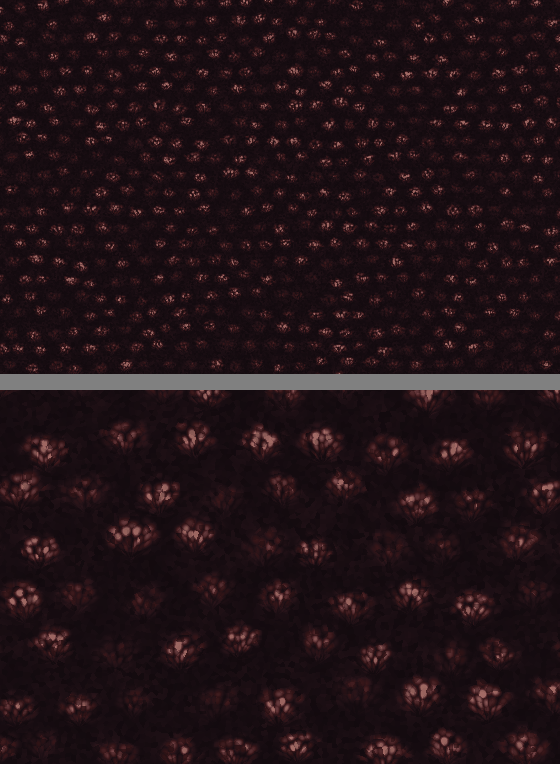
Top, the full canvas; bottom, a detail of the centre.
A Shadertoy shader for this texture:

```glsl
// Dark woven cloth strewn with small ragged rose tufts on a staggered lattice.
// Each tuft is a fan of cellular flecks, bright on top and fading downwards;
// layered sines warp the rows and dim the tufts in broad drifts.

const float COLUMN_STEP = 0.060;
const float ROW_STEP = 0.046;
const vec2 TUFT_SIZE = vec2(0.0215, 0.0168);

vec2 hash22(vec2 cell) {
    vec3 h = fract(cell.xyx * vec3(0.1031, 0.1030, 0.0973));
    h += dot(h, h.yzx + 33.33);
    return fract((h.xx + h.yz) * h.zy);
}

// Returns distance to the nearest seed and that seed's random value.
vec2 cellular(vec2 p) {
    vec2 base = floor(p);
    vec2 nearest = vec2(9.0, 0.0);
    for (int y = -1; y <= 1; y++)
    for (int x = -1; x <= 1; x++) {
        vec2 cell = base + vec2(x, y);
        vec2 seed = hash22(cell);
        float dist = length(cell + seed - p);
        if (dist < nearest.x) nearest = vec2(dist, hash22(cell + 71.0).y);
    }
    return nearest;
}

// Broad smooth drift, about -1 to 1.
float drift(vec2 p, float scale) {
    p *= scale;
    return (sin(p.x + 1.7 * sin(p.y * 0.8)) + sin(p.y * 1.3 - p.x * 0.6 + 2.0)
          + sin(p.x * 1.9 + p.y * 1.6 + 4.0)) / 3.0;
}

// Colour ramp from cloth to petal tips, heat runs from 0 to 5.
vec3 threadColor(float heat) {
    vec3 color = vec3(0.080, 0.044, 0.062);
    color = mix(color, vec3(0.14, 0.07, 0.09), clamp(heat, 0.0, 1.0));
    color = mix(color, vec3(0.20, 0.08, 0.09), clamp(heat - 1.0, 0.0, 1.0));
    color = mix(color, vec3(0.29, 0.14, 0.15), clamp(heat - 2.0, 0.0, 1.0));
    color = mix(color, vec3(0.40, 0.23, 0.24), clamp(heat - 3.0, 0.0, 1.0));
    return mix(color, vec3(0.58, 0.38, 0.36), clamp(heat - 4.0, 0.0, 1.0));
}

// Heat of one tuft; q is the offset from its centre in tuft sizes.
float tuft(vec2 q, vec2 id, float strength) {
    if (dot(q, q) > 2.2) return 0.0;
    vec2 root = q + vec2(0.0, 1.15);
    vec2 fan = vec2(atan(root.x, root.y) * 4.6, length(root) * 2.1);
    vec2 fleck = cellular(fan + id * 17.0);
    float raggedDist = length(q) + 0.55 * (fleck.y - 0.5);
    float body = smoothstep(1.08, 0.45, raggedDist);
    float petal = mix(0.3, 1.0, fleck.y) * smoothstep(0.95, 0.1, fleck.x);
    float topLight = mix(0.55, 1.0, smoothstep(-0.8, 0.3, q.y));
    return 8.2 * strength * body * petal * topLight;
}

// Strongest tuft of the staggered lattice at p.
float tuftLattice(vec2 p) {
    vec2 warped = p + 0.009 * vec2(drift(p, 9.0), drift(p.yx + 3.0, 8.0));
    float row = floor(warped.y / ROW_STEP);
    float heat = 0.0;
    for (int j = -1; j <= 1; j++) {
        float r = row + float(j);
        float shift = 0.5 * mod(r, 2.0);
        float column = floor(warped.x / COLUMN_STEP - shift);
        for (int i = -1; i <= 1; i++) {
            vec2 id = vec2(column + float(i), r);
            vec2 random = hash22(id + 19.0);
            vec2 jitter = (random - 0.5) * vec2(0.34, 0.38);
            vec2 center = (id + vec2(shift + 0.5, 0.5) + jitter)
                        * vec2(COLUMN_STEP, ROW_STEP);
            float vigor = hash22(id + 47.0).x + 0.25 * drift(center, 14.0);
            float strength = mix(0.34, 1.0, smoothstep(0.0, 0.85, vigor));
            float size = mix(0.85, 1.1, random.x);
            heat = max(heat, tuft((warped - center) / (TUFT_SIZE * size), id, strength));
        }
    }
    return heat;
}

void mainImage(out vec4 fragColor, in vec2 fragCoord) {
    vec2 p = fragCoord / iResolution.y;

    // Fine thread grain and faint smudges in the cloth
    float grain = cellular(p * 210.0).y;
    float smudge = smoothstep(0.65, 0.1, cellular(p * vec2(22.0, 27.0)).x);
    float cloth = 0.4 * smudge * grain + 0.12 * grain;

    // Tufts, roughened by the same grain
    float heat = cloth + tuftLattice(p) * mix(0.82, 1.14, grain);

    vec3 color = threadColor(heat) * mix(0.9, 1.1, grain);
    fragColor = vec4(color, 1.0);
}
```
